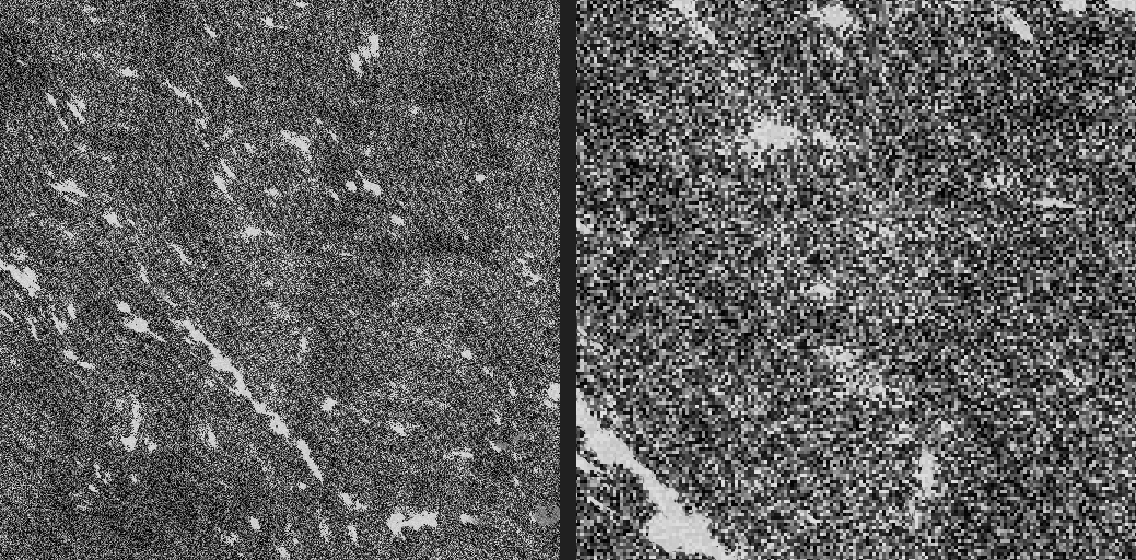
Left: the whole. Right: its middle third, enlarged.
Reproduce this texture procedurally as a three.js fragment shader.

```glsl
// Grainy grey rock face with pale, broken diagonal veins and dark stains.
varying vec2 vUv;

float hash(vec2 p) {
  return fract(sin(dot(p, vec2(12.9898, 78.233))) * 43758.5453);
}

float valueNoise(vec2 p) {
  vec2 cell = floor(p);
  vec2 f = fract(p);
  f = f * f * (3.0 - 2.0 * f);
  return mix(mix(hash(cell), hash(cell + vec2(1.0, 0.0)), f.x),
             mix(hash(cell + vec2(0.0, 1.0)), hash(cell + vec2(1.0)), f.x), f.y);
}

float fbm(vec2 p) {
  float sum = 0.0;
  float weight = 0.533;
  for (int i = 0; i < 4; i++) {
    sum += weight * valueNoise(p);
    p = p * 2.03 + vec2(17.3, 9.1);
    weight *= 0.5;
  }
  return sum;
}

// Soft round stain, 1 at its centre
float stain(vec2 p, vec2 centre, vec2 size) {
  vec2 d = (p - centre) / size;
  return exp(-dot(d, d));
}

// Long vein that falls steeply, then runs almost level near the bottom
float mainVein(vec2 p, float ragged, float grain) {
  float slope = 0.48 - 1.15 * (p.x - 0.29);
  float level = 0.085 - 0.15 * (p.x - 0.64);
  float wander = (valueNoise(p * 14.0) - 0.5) * 0.03 + (ragged - 0.5) * 0.05;
  float offset = abs(p.y - max(slope, level) + wander);
  float width = 0.015 * smoothstep(0.25, 0.6, valueNoise(p * 25.0 + 4.0));
  float span = smoothstep(0.27, 0.31, p.x) * smoothstep(0.87, 0.83, p.x);
  return span * (1.0 - smoothstep(-0.001, 0.002, offset - width + grain * 0.008));
}

void main() {
  vec2 p = vUv;

  // Fine grain, one crisp grain to each 1/512 of the canvas
  vec2 grainCell = floor(p * 512.0);
  float grain = hash(grainCell + 3.0);
  float speck = hash(grainCell + 711.0);

  // Bent coordinates along and across the falling diagonal
  vec2 bend = vec2(valueNoise(p * 7.0), valueNoise(p * 7.0 + 31.0)) - 0.5;
  vec2 q = p + bend * 0.1;
  vec2 strata = vec2(dot(q, vec2(0.77, -0.64)), dot(q, vec2(0.64, 0.77)));

  // Small ragged flecks strung into chains, sparser toward the upper right
  float ragged = fbm(p * 55.0 + 7.0);
  float quiet = smoothstep(0.5, 0.95, p.x) * smoothstep(0.25, 0.6, p.y);
  float chain = fbm(strata * vec2(4.0, 12.0) + 51.0) - 0.5;
  float seam = fbm(strata * vec2(22.0, 58.0) + 13.0);
  float fleckField = seam + chain * 0.45 + (ragged - 0.5) * 0.35 - quiet * 0.08;
  float veins = smoothstep(0.74, 0.77, fleckField + (speck - 0.5) * 0.12);
  veins = max(veins, mainVein(p, ragged, speck));

  // Mottling and broad dark areas
  float tone = (fbm(p * 6.0 + 23.0) - 0.5) * 0.13;
  tone += (seam - 0.5) * 0.28 + (ragged - 0.5) * 0.2;
  tone -= 0.1 * stain(p, vec2(0.24, 0.08), vec2(0.28, 0.09));
  tone -= 0.2 * stain(p, vec2(0.79, 0.56), vec2(0.07, 0.02));
  tone -= 0.13 * stain(p, vec2(0.03, 0.87), vec2(0.06, 0.07));
  tone -= 0.13 * stain(p, vec2(0.2, 0.44), vec2(0.06, 0.03));

  // Grain spread: many darks, few lights
  float level = clamp(grain + tone, 0.0, 1.0);
  float grey = 0.01 + 0.6 * level + 0.27 * pow(level, 4.0);

  // Broken smooth grey patches at the lower right
  float patchArea = stain(p, vec2(0.98, 0.08), vec2(0.04, 0.05))
                  + stain(q, vec2(0.89, 0.2), vec2(0.07, 0.04));
  float smoothPatch = smoothstep(0.36, 0.44, patchArea * ragged + (speck - 0.5) * 0.1);
  grey = mix(grey, 0.3 + 0.5 * ragged, smoothPatch * 0.7);

  grey = mix(grey, 0.8 + 0.07 * grain, veins * 0.95);
  gl_FragColor = vec4(vec3(grey), 1.0);
}
```
